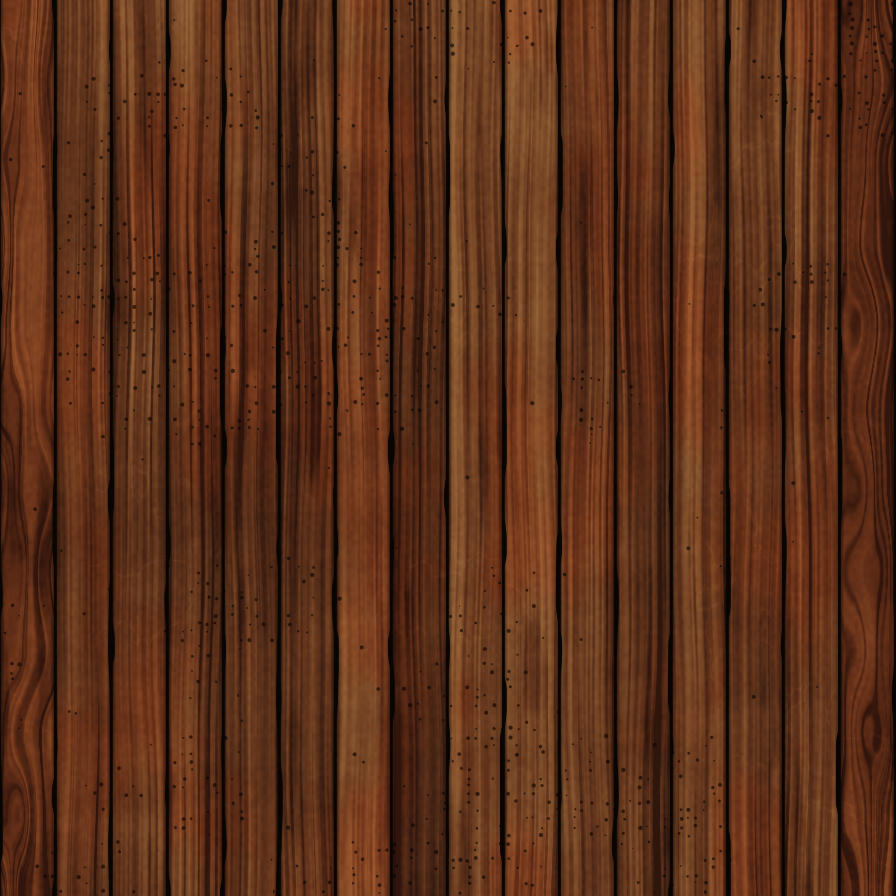
Write a Shadertoy shader that draws this texture.

```glsl
// Sixteen upright, weathered brown wood planks with streaky grain, stains and dark seams.
#define PLANKS 16.0
#define SEAM_HALF 0.026
#define SEAM_SHIFT 0.012
#define GRAIN 1.15
#define STAIN 0.95
#define PIT_CELLS 110.0

const vec3 SEAM_COLOR  = vec3(0.035, 0.018, 0.012);
const vec3 DARK_WOOD   = vec3(0.23, 0.115, 0.065);
const vec3 MIDDLE_WOOD = vec3(0.39, 0.21, 0.11);
const vec3 LIGHT_WOOD  = vec3(0.54, 0.345, 0.19);

// Average lightness of each plank, from left to right
const float PLANK_TONE[16] = float[16](
    -0.25, -0.20, -0.10, -0.12, -0.18, -0.25, 0.25, -0.50,
     0.22,  0.20,  0.05, -0.10,  0.25,  0.05, 0.12, -0.50);

float hash(vec2 p) {
    vec3 q = fract(p.xyx * 0.1031);
    q += dot(q, q.yzx + 33.33);
    return fract((q.x + q.y) * q.z);
}

float noise(vec2 p) {
    vec2 i = floor(p), f = fract(p);
    f = f * f * (3.0 - 2.0 * f);
    return mix(mix(hash(i), hash(i + vec2(1, 0)), f.x),
               mix(hash(i + vec2(0, 1)), hash(i + vec2(1, 1)), f.x), f.y);
}

float fbm(vec2 p) {
    float sum = 0.0, amp = 0.5;
    for (int i = 0; i < 4; i++) {
        sum += amp * noise(p);
        p = p * 2.03 + 17.0;
        amp *= 0.5;
    }
    return sum / 0.9375;
}

// Lengthwise streaks: layered noise stretched along the plank, plus thin dark lines
float grain(vec2 p, float id) {
    float wavy = step(7.0, abs(id - 7.5));
    float bend = 0.035 * sin(p.y * 9.0 + id * 2.4) + 0.012 * sin(p.y * 23.0 + id);
    bend += wavy * 0.55 * (noise(vec2(p.x * 2.5 + id * 9.0, p.y * 11.0)) - 0.5);
    vec2 g = vec2(p.x + bend + id * 13.7, p.y);
    float streaks = 0.95 * noise(g * vec2(25.0, 3.0))
                  + 0.85 * noise(g * vec2(12.0, 1.7) + 40.0)
                  + 0.60 * noise(g * vec2(4.0, 1.2) + 80.0) - 1.2;
    float lines = smoothstep(0.66, 0.88, noise(g * vec2(16.0, 1.5) + 120.0));
    return streaks - 0.75 * lines + 0.08;
}

// Small round pits, one candidate per cell, kept only in scattered clusters
float pits(vec2 uv) {
    vec2 cell = floor(uv * PIT_CELLS);
    vec2 center = 0.3 + 0.4 * vec2(hash(cell), hash(cell + 71.0));
    float radius = mix(0.10, 0.26, hash(cell + 29.0));
    float cluster = smoothstep(0.52, 0.80, noise(uv * 9.0 + 31.0));
    float keep = step(1.0 - 0.22 * cluster - 0.006, hash(cell + 53.0));
    float soft = PIT_CELLS / iResolution.y * 0.6;
    float d = length(fract(uv * PIT_CELLS) - center) - radius;
    return keep * (1.0 - smoothstep(-soft, soft, d));
}

void mainImage(out vec4 fragColor, in vec2 fragCoord) {
    vec2 uv = fragCoord / iResolution.xy;
    float across = uv.x * PLANKS + SEAM_SHIFT;
    float id = mod(floor(across), PLANKS);
    vec2 p = vec2(fract(across), uv.y);

    // Lightness: plank tone, grain and fine mottling
    float tone = PLANK_TONE[int(id)] + GRAIN * grain(p, id);
    tone += 0.28 * (noise(uv * vec2(260.0, 190.0)) - 0.5);

    // Stains: broad clouds, cross bands and dark smears along a plank
    tone += STAIN * (fbm(uv * vec2(4.0, 5.0) + 3.0) - 0.5);
    tone += 0.45 * STAIN * (fbm(uv * vec2(7.0, 26.0) + 60.0) - 0.5);
    float smear = fbm(vec2(p.x * 2.5 + id * 5.3, uv.y * 4.5 + id * 3.1));
    tone -= 0.75 * STAIN * smoothstep(0.60, 0.82, smear);
    tone += 0.22 * smoothstep(0.55, 1.0, uv.y) - 0.04;

    // Faint pale scuffs
    float scuff = 1.0 - smoothstep(0.0, 0.025, abs(fbm(uv * vec2(22.0, 15.0)) - 0.5));
    tone += 0.22 * scuff * smoothstep(0.5, 0.75, noise(uv * 6.0 + 90.0));

    // Wood colour, redder in patches and on the outer planks
    vec3 color = mix(MIDDLE_WOOD, LIGHT_WOOD, clamp(tone, 0.0, 1.25));
    color = mix(color, DARK_WOOD, clamp(-tone, 0.0, 1.3));
    float red = smoothstep(0.42, 0.70, fbm(uv * vec2(12.0, 5.0) + 140.0));
    red = max(red, 0.8 * step(7.0, abs(id - 7.5)));
    color *= mix(vec3(1.0), vec3(1.06, 0.90, 0.83), red);
    color = mix(color, SEAM_COLOR, 0.65 * pits(uv));

    // Seams with slightly worn edges and a soft shadow
    float seamDist = min(p.x, 1.0 - p.x);
    float worn = 0.035 * smoothstep(0.68, 0.95, noise(vec2(id * 7.0 + step(0.5, p.x), uv.y * 18.0)));
    float soft = 0.6 * PLANKS / iResolution.x;
    color *= mix(0.62, 1.0, smoothstep(SEAM_HALF, 0.10, seamDist));
    float seam = 1.0 - smoothstep(-soft, soft, seamDist - SEAM_HALF - worn);
    color = mix(color, SEAM_COLOR, seam);

    fragColor = vec4(max(color, 0.0), 1.0);
}
```
